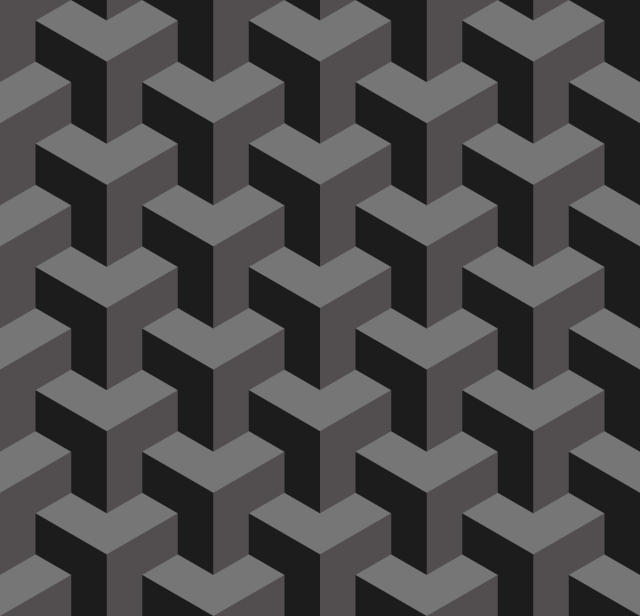
A Shadertoy shader for this pattern:

```glsl
// Interlocking three-armed blocks in isometric view, each with a light chevron top,
// a dark left face and a mid-grey right face. Two staggered lattices of the same
// block fill the plane; each face is found by folding space, then supersampled.

#define REPEATS vec2(3.0, 5.0)              // blocks across and down
#define CELL 6.0                            // lattice period in block units
#define TOP_COLOR vec3(0.462, 0.462, 0.462)
#define LEFT_COLOR vec3(0.110, 0.110, 0.110)
#define RIGHT_COLOR vec3(0.322, 0.304, 0.314)
#define SAMPLES 4                           // samples per pixel side
#define SOFTNESS 1.2                        // filter width in pixels

// Colours one lattice of blocks; alpha is zero where no block lies.
// The origin of p is the front corner, where the three faces meet.
vec4 blockLattice(vec2 p) {
    float x = mod(p.x + 0.5 * CELL, CELL) - 0.5 * CELL;
    float arm = abs(x);
    if (arm > 2.0) return vec4(0.0);

    // The inner column hangs four units below the chevron, the outer arm two
    float drop = arm < 1.0 ? 4.0 : 2.0;
    float height = mod(p.y - arm + drop, CELL);
    float chevron = min(2.0, 4.0 - 2.0 * arm);

    if (height < drop) return vec4(x < 0.0 ? LEFT_COLOR : RIGHT_COLOR, 1.0);
    if (height < drop + chevron) return vec4(TOP_COLOR, 1.0);
    return vec4(0.0);
}

// The second lattice is shifted by half a cell and fills all the gaps of the first
vec3 blockPattern(vec2 p) {
    vec4 first = blockLattice(p);
    return first.a > 0.5 ? first.rgb : blockLattice(p - 0.5 * CELL).rgb;
}

void mainImage(out vec4 fragColor, in vec2 fragCoord) {
    vec2 unitsPerPixel = CELL * REPEATS / iResolution.xy;
    vec3 color = vec3(0.0);

    // Average a regular grid of samples to smooth the edges
    for (int j = 0; j < SAMPLES; j++) {
        for (int i = 0; i < SAMPLES; i++) {
            vec2 offset = (vec2(i, j) + 0.5) / float(SAMPLES) - 0.5;
            color += blockPattern((fragCoord + SOFTNESS * offset) * unitsPerPixel);
        }
    }
    fragColor = vec4(color / float(SAMPLES * SAMPLES), 1.0);
}
```
